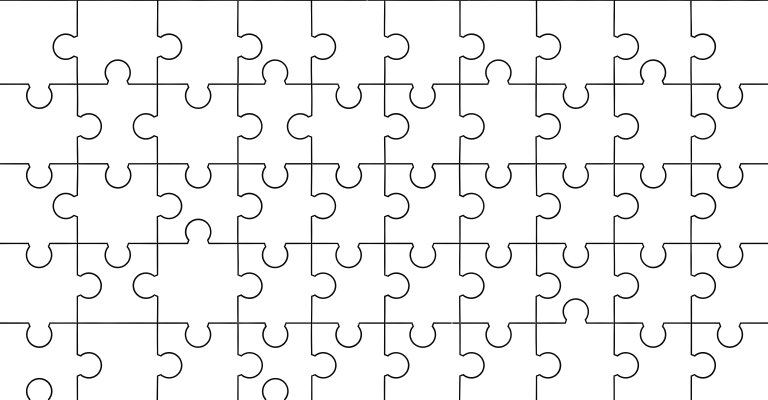
Write a WebGL 2 fragment shader that draws this pattern.

```glsl
#version 300 es
precision highp float;
// Jigsaw sheet of 10 by 5 pieces, drawn as thin black outlines on white.
// Each pixel finds its piece and takes the least distance to the four edges;
// an edge is a straight line broken by a round tab with a flared neck.

uniform vec2 u_resolution;
out vec4 fragColor;

const float ROW_HEIGHT = 1.037;   // one unit is a tenth of the canvas width
const float ROW_START = 0.0586;

float hash(vec2 p) {
    vec3 h = fract(vec3(p.xyx) * 0.1031);
    h += dot(h, h.yzx + 33.33);
    return fract((h.x + h.y) * h.z);
}

float noise(vec2 p) {
    vec2 i = floor(p), f = fract(p);
    f = f * f * (3.0 - 2.0 * f);
    return mix(mix(hash(i), hash(i + vec2(1, 0)), f.x),
               mix(hash(i + vec2(0, 1)), hash(i + vec2(1, 1)), f.x), f.y);
}

float segment(vec2 p, vec2 a, vec2 b) {
    vec2 ab = b - a;
    return length(p - a - ab * clamp(dot(p - a, ab) / dot(ab, ab), 0.0, 1.0));
}

// Column lines bulge right around the third and a little left past the sixth.
float columnX(int i) {
    float a = float(i) - 3.05, b = float(i) - 6.6;
    return float(i) + 0.098 * exp(-a * a / 1.7) - 0.02 * exp(-b * b / 0.8);
}

float rowY(int k) {
    return k == 0 ? 0.002 : ROW_START + ROW_HEIGHT * float(k);
}

// q: along and across the edge, from the tab's middle; side 0 means no tab.
float edgeDistance(vec2 q, float side) {
    if (side == 0.0) return abs(q.y);
    q = vec2(abs(q.x), q.y * side);
    float d = length(vec2(max(0.14 - q.x, 0.0), q.y));
    d = min(d, segment(q, vec2(0.14, 0.0), vec2(0.123, 0.043)));
    bool besideArc = q.y > 0.15 - q.x * 0.87;
    // The curve is drawn slightly heavier than the straights.
    return besideArc ? min(d, abs(length(q - vec2(0.0, 0.15)) - 0.163) - 0.001) : d;
}

// Vertical edge on column line i, beside row r; set bits turn the tab left.
float verticalEdge(vec2 p, int i, int r) {
    if (i == 0 || i == 10) return 1.0;
    int leftTabs[5] = int[5](2, 20, 2, 4, 0);
    float side = ((leftTabs[r] >> i) & 1) == 1 ? -1.0 : 1.0;
    float middle = ROW_START + ROW_HEIGHT * (float(r) + 0.53);
    return edgeDistance(vec2(p.y - middle, p.x - columnX(i)), side);
}

// Horizontal edge on row line k, in column c; set bits turn the tab up.
float horizontalEdge(vec2 p, int k, int c) {
    int upTabs[6] = int[6](0, 330, 0, 4, 128, 9);
    float side = ((upTabs[k] >> c) & 1) == 1 ? -1.0 : 1.0;
    if (k == 0 || (k == 4 && c == 1)) side = 0.0;
    float middle = 0.5 * (columnX(c) + columnX(c + 1)) + 0.006;
    return edgeDistance(vec2(p.x - middle, p.y - rowY(k)), side);
}

void main() {
    // Canvas coordinates with y running down.
    vec2 p = vec2(gl_FragCoord.x, u_resolution.y - gl_FragCoord.y)
           / u_resolution * vec2(10.0, 5.208);
    float pixel = 10.0 / u_resolution.x;

    // Slight sideways waver of the drawn lines.
    p.x += 0.008 * (noise(p * 2.3) - 0.5);

    // Piece under this pixel.
    int c = clamp(int(floor(p.x)), 0, 9);
    if (c > 0 && p.x < columnX(c)) c--;
    else if (c < 9 && p.x > columnX(c + 1)) c++;
    int r = clamp(int(floor((p.y - ROW_START) / ROW_HEIGHT)), 0, 4);

    float d = min(min(verticalEdge(p, c, r), verticalEdge(p, c + 1, r)),
                  min(horizontalEdge(p, r, c), horizontalEdge(p, r + 1, c)));

    // Box-filtered stroke of slightly uneven width, with rare worn spots.
    float halfWidth = 0.0088 * mix(0.92, 1.08, noise(p * 5.0 + 17.0));
    float ink = clamp(0.5 + (halfWidth - d) / pixel, 0.0, 1.0)
              - clamp(0.5 - (halfWidth + d) / pixel, 0.0, 1.0);
    ink *= smoothstep(-0.02, 0.03, noise(p * 9.0 + 5.0));

    fragColor = vec4(vec3(1.0 - 0.97 * ink), 1.0);
}
```
